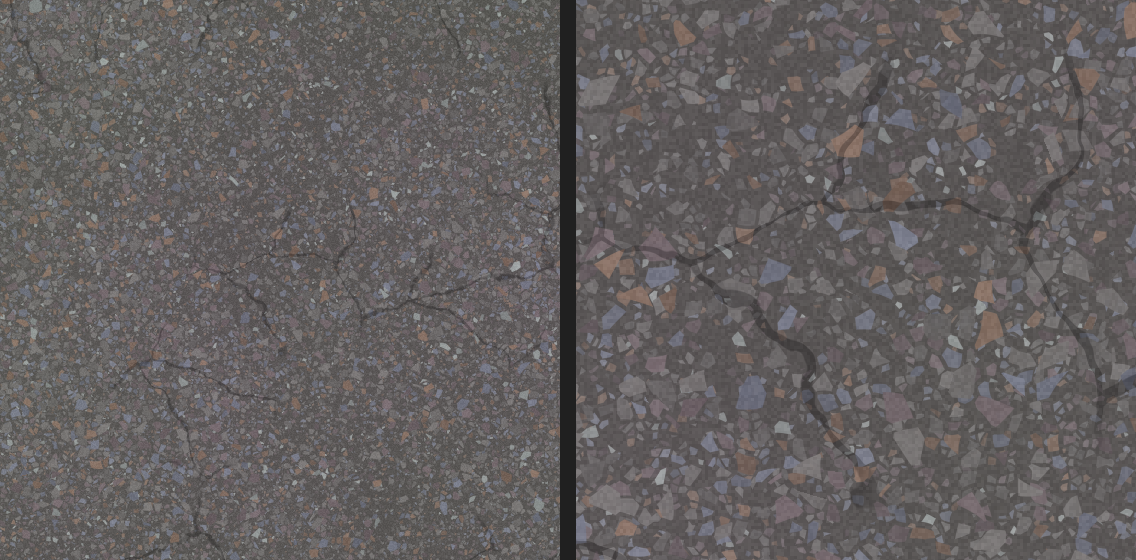
Left, the full canvas; right, a detail of the centre.
This texture is drawn by a WebGL 1 fragment shader. Its source:

```glsl
precision highp float;
// Worn asphalt: dark binder packed with angular coloured grit, faint stains and hairline cracks.

uniform vec2 u_resolution;

const vec3 BINDER = vec3(0.350, 0.340, 0.333);
const vec3 GREY   = vec3(0.450, 0.440, 0.435);
const vec3 MAUVE  = vec3(0.445, 0.400, 0.415);
const vec3 BLUE   = vec3(0.450, 0.465, 0.520);
const vec3 TAN    = vec3(0.510, 0.425, 0.375);
const vec3 PALE   = vec3(0.570, 0.595, 0.590);

const float COARSE_SCALE = 56.0;   // cells across the canvas
const float MEDIUM_SCALE = 98.0;
const float FINE_SCALE   = 185.0;
const float GRAIN_SCALE  = 512.0;
const float GRAIN_AMOUNT = 0.055;
const float CRACK_SCALE  = 6.0;
const float CRACK_WIDTH  = 0.015;  // in crack cells
const float CRACK_DEPTH  = 0.24;
const float JITTER       = 0.85;

vec2 hash2(vec2 p) {
  vec3 q = fract(p.xyx * vec3(0.1031, 0.1030, 0.0973));
  q += dot(q, q.yzx + 33.33);
  return fract((q.xx + q.yz) * q.zy);
}

vec2 seedPoint(vec2 cell) {
  return cell + 0.5 + JITTER * (hash2(cell) - 0.5);
}

// Layered, bent sines: roughly -1 to 1.
float patches(vec2 p) {
  float sum = 0.0;
  float amp = 0.5;
  for (int i = 0; i < 4; i++) {
    p = mat2(0.8, 0.6, -0.6, 0.8) * p * 1.75 + 2.3;
    sum += amp * sin(p.x + 1.4 * sin(p.y));
    amp *= 0.65;
  }
  return sum;
}

// Cellular noise: xy = nearest cell, z = distance to its straight border.
vec3 cellular(vec2 p) {
  vec2 home = floor(p);
  vec2 nearest = home;
  float best = 9.0;
  for (int y = -1; y <= 1; y++) {
    for (int x = -1; x <= 1; x++) {
      vec2 cell = home + vec2(float(x), float(y));
      vec2 d = seedPoint(cell) - p;
      if (dot(d, d) < best) {
        best = dot(d, d);
        nearest = cell;
      }
    }
  }
  vec2 a = seedPoint(nearest) - p;
  float border = 9.0;
  for (int y = -1; y <= 1; y++) {
    for (int x = -1; x <= 1; x++) {
      if (x == 0 && y == 0) continue;
      vec2 b = seedPoint(nearest + vec2(float(x), float(y))) - p;
      border = min(border, dot(0.5 * (a + b), normalize(b - a)));
    }
  }
  return vec3(nearest, border);
}

vec3 stoneColour(vec2 rnd) {
  vec3 c = GREY;
  c = mix(c, MAUVE, step(0.42, rnd.x));
  c = mix(c, BLUE, step(0.62, rnd.x));
  c = mix(c, TAN, step(0.81, rnd.x));
  c = mix(c, PALE, step(0.95, rnd.x));
  return c * (0.88 + 0.24 * rnd.y);
}

// Lays one size of chipped stones over the ground.
vec3 addStones(vec3 ground, vec2 uv, float scale, float share, float chroma) {
  vec2 bend = 0.12 * sin(uv.yx * scale * 2.1);
  vec3 cell = cellular(uv * scale + bend + scale);
  vec2 shape = hash2(cell.xy + 71.3);
  vec3 stone = stoneColour(hash2(cell.xy + 157.7));
  stone = mix(vec3(dot(stone, vec3(0.333))), stone, chroma);
  float inset = mix(0.07, 0.27, shape.x);
  float blur = 0.7 * scale / u_resolution.y;
  float mask = smoothstep(-blur, blur, cell.z - inset) * step(shape.y, share);
  return mix(ground, stone, 0.92 * mask);
}

float crackMask(vec2 uv) {
  vec2 bent = uv + 0.018 * vec2(patches(uv * 9.0), patches(uv * 9.0 + 40.0));
  bent += 0.004 * vec2(patches(uv * 40.0), patches(uv * 40.0 + 17.0));
  float border = cellular(bent * CRACK_SCALE + 20.0).z;
  float width = CRACK_WIDTH * (1.0 + 0.6 * patches(uv * 22.0 + 5.0));
  float soft = 0.8 * CRACK_SCALE / u_resolution.y;
  float line = 1.0 - smoothstep(width - soft, width + soft, border);
  return line * smoothstep(0.05, 0.4, patches(uv * 4.0 + 11.0));
}

void main() {
  vec2 uv = gl_FragCoord.xy / u_resolution;
  float gather = patches(uv * 2.6 + 3.0);
  float stain = patches(uv * 1.9 + 27.0);

  // Binder and grit, finest first
  vec3 colour = BINDER;
  colour = addStones(colour, uv, FINE_SCALE, 0.46 + 0.08 * gather, 0.6);
  colour = addStones(colour, uv, MEDIUM_SCALE, 0.52 + 0.15 * gather, 0.85);
  colour = addStones(colour, uv, COARSE_SCALE, 0.28 + 0.20 * gather, 1.0);

  // Sandy grain, cracks and broad stains
  colour += GRAIN_AMOUNT * (hash2(floor(uv * GRAIN_SCALE)).x - 0.5);
  colour *= 1.0 - CRACK_DEPTH * crackMask(uv);
  colour += stain * vec3(0.006, -0.003, 0.008) + 0.008 * gather;

  gl_FragColor = vec4(colour, 1.0);
}
```
